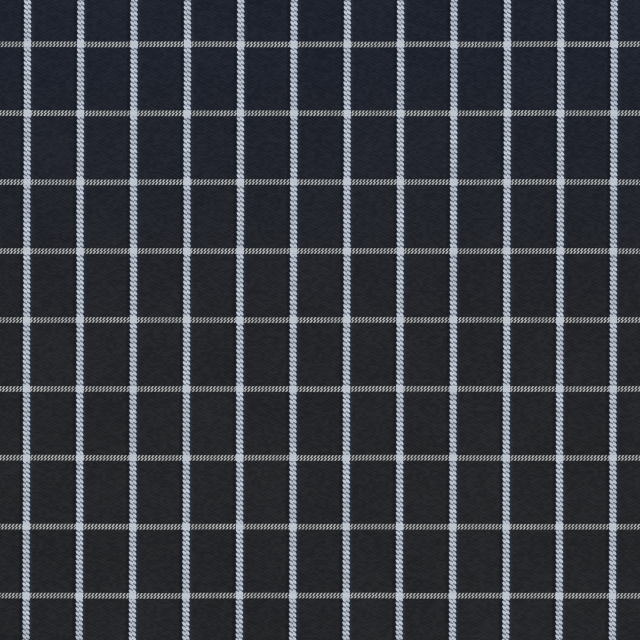
A WebGL 2 fragment shader for this texture:

```glsl
#version 300 es
precision highp float;

uniform vec2 u_resolution;
out vec4 fragColor;

#define COLUMNS 12.0
#define ROW_STEP 0.1077
#define WARP_HALF 0.0057
#define WEFT_HALF 0.0044
#define WARP_PITCH 0.0074
#define WEFT_PITCH 0.0054
#define TWILL_PITCH 0.0052
#define TILT 0.0026
#define GRAIN 0.035

const vec3 CLOTH_TOP = vec3(0.125, 0.140, 0.180);
const vec3 CLOTH_BOTTOM = vec3(0.145, 0.150, 0.160);
const vec3 WARP_LIGHT = vec3(0.74, 0.77, 0.81);
const vec3 WARP_SHADE = vec3(0.43, 0.47, 0.53);
const vec3 WEFT_LIGHT = vec3(0.71, 0.72, 0.71);
const vec3 FRINGE_BLUE = vec3(0.17, 0.23, 0.33);

float hash(vec2 p) {
    p = fract(p * vec2(123.34, 456.21));
    p += dot(p, p + 45.32);
    return fract(p.x * p.y);
}

float noise(vec2 p) {
    vec2 cell = floor(p);
    vec2 f = fract(p);
    f = f * f * (3.0 - 2.0 * f);
    float low = mix(hash(cell), hash(cell + vec2(1, 0)), f.x);
    float high = mix(hash(cell + vec2(0, 1)), hash(cell + vec2(1, 1)), f.x);
    return mix(low, high, f.y);
}

// Soft-edged coverage of a strip around zero
float strip(float dist, float halfWidth, float soft) {
    return 1.0 - smoothstep(halfWidth - soft, halfWidth + soft, abs(dist));
}

// Repeated stitch across a phase, with its half width in canvas units
float stitch(float phase, float pitch, float halfWidth, float soft) {
    return strip((fract(phase) - 0.5) * pitch, halfWidth, soft);
}

// Dark ground with a fine diagonal weave and mottling
vec3 cloth(vec2 uv) {
    vec3 color = mix(CLOTH_BOTTOM, CLOTH_TOP, smoothstep(0.3, 1.0, uv.y));
    float twill = sin(6.2832 * (uv.x * 0.55 + uv.y) / TWILL_PITCH);
    float fibre = noise(uv * vec2(190.0, 330.0)) - 0.5;
    float mottle = noise(uv * 14.0) - 0.5;
    return color + 0.010 * twill + GRAIN * fibre + 0.010 * mottle;
}

void main() {
    vec2 uv = gl_FragCoord.xy / u_resolution;
    float soft = max(0.7 / min(u_resolution.x, u_resolution.y), 0.0007);

    // Slightly leaning and wandering line positions
    float wander = 0.0008 * (noise(uv * vec2(COLUMNS, 9.0)) - 0.5);
    float column = (uv.x - TILT * (uv.y - 0.5) + wander) * COLUMNS;
    float row = (uv.y - 0.5 + wander) / ROW_STEP;
    float columnId = floor(column);
    float rowId = floor(row + 0.5);
    float dx = (fract(column) - 0.5) / COLUMNS;
    float dy = (row - rowId) * ROW_STEP;

    vec3 color = cloth(uv);

    // Cool and dim fringes beside the vertical yarns
    float fringe = strip(dx - WARP_HALF, 0.0032, 0.0030);
    color = mix(color, FRINGE_BLUE, 0.45 * fringe);
    color *= 1.0 - 0.2 * strip(dx + WARP_HALF * 1.5, 0.002, 0.002);

    // Horizontal yarn: two staggered rows of slanted stitches
    float weftPhase = uv.x / WEFT_PITCH - 0.5 * dy / WEFT_HALF
                    + 0.5 * step(0.0, dy) + hash(vec2(rowId, 7.3));
    float weftBand = strip(dy, WEFT_HALF, soft);
    float weftStitch = stitch(weftPhase, WEFT_PITCH, 0.0014, soft);
    float weftWear = 0.78 + 0.22 * noise(vec2(uv.x * 60.0, rowId * 5.7));
    color = mix(color, vec3(0.27, 0.28, 0.29), 0.5 * weftBand);
    color = mix(color, WEFT_LIGHT, weftBand * weftStitch * weftWear);

    // Vertical yarn: braided strands with shaded slanted gaps
    float warpPhase = uv.y / WARP_PITCH + 0.45 * dx / WARP_HALF
                    + 0.5 * step(0.0, dx) + hash(vec2(columnId, 2.1));
    float scallop = 0.0007 * cos(6.2832 * warpPhase);
    float warpBand = strip(dx, WARP_HALF - 0.0005 + scallop, soft * 1.2);
    float warpGap = stitch(warpPhase, WARP_PITCH, 0.0013, soft);
    float warpWear = 0.92 + 0.12 * noise(uv * vec2(140.0, 90.0));
    vec3 warpColor = mix(WARP_LIGHT, WARP_SHADE, 0.9 * warpGap) * warpWear;
    color = mix(color, warpColor, warpBand);

    // Solid bright knot where the yarns cross
    float knot = strip(dx, WARP_HALF, soft) * strip(dy, WEFT_HALF * 1.15, soft);
    color = mix(color, WARP_LIGHT * 1.03, 0.85 * knot);

    fragColor = vec4(clamp(color, 0.0, 1.0), 1.0);
}
```
